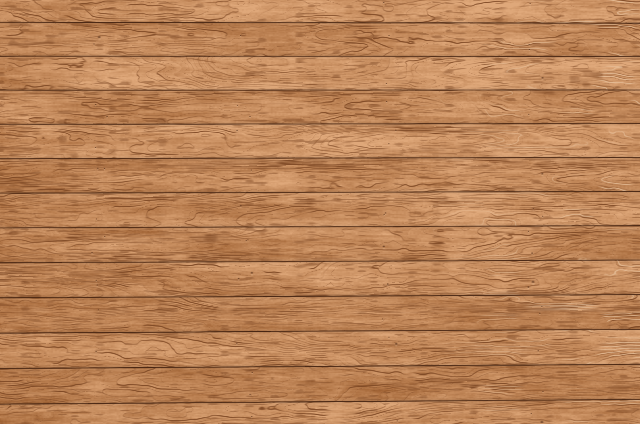
Reproduce this texture procedurally as a Shadertoy shader.

```glsl
// Horizontal warm brown wooden planks with ring grain, fine fibres, nail dents and pale scuffs.

const vec3 WOOD_DARK  = vec3(0.645, 0.405, 0.222);
const vec3 WOOD_LIGHT = vec3(0.855, 0.637, 0.456);
const vec3 GRAIN      = vec3(0.49, 0.28, 0.14);
const vec3 SEAM       = vec3(0.26, 0.13, 0.06);
const vec3 SCUFF      = vec3(0.92, 0.78, 0.64);

float hash(vec2 p) {
    return fract(sin(dot(p, vec2(127.1, 311.7))) * 43758.5453);
}

float noise(vec2 p) {
    vec2 i = floor(p), f = fract(p);
    f = f * f * f * (f * (f * 6.0 - 15.0) + 10.0);
    return mix(mix(hash(i), hash(i + vec2(1, 0)), f.x),
               mix(hash(i + vec2(0, 1)), hash(i + vec2(1, 1)), f.x), f.y);
}

float fbm(vec2 p) {
    float sum = 0.0, amp = 0.5;
    for (int i = 0; i < 4; i++) {
        sum += amp * noise(p);
        p = p * 2.03 + 17.3;
        amp *= 0.5;
    }
    return sum;
}

// Plank index plus position across it, counted downward; planks widen slightly
float plankCoord(float x, float down) {
    float start = 0.0527 + 0.0013 * x;
    float pitch = 0.0795 - 0.0008 * x;
    float growth = 0.000215;
    return (sqrt(pitch * pitch + 4.0 * growth * (down - start)) - pitch) / (2.0 * growth);
}

// Growth rings: stretched noise whose contours form long wavering arches
float ringField(float x, float v, float seed) {
    vec2 offset = vec2(seed * 13.7, seed * 7.9);
    float broad = noise(vec2(x * 1.7, v * 1.4) + offset);
    float wave = noise(vec2(x * 5.0, v * 2.0) + offset * 1.7);
    float ripple = noise(vec2(x * 16.0, v * 4.0) + offset * 2.3);
    float jitter = noise(vec2(x * 48.0, v * 7.0) + offset * 3.1);
    return 9.0 * broad + 2.4 * wave + 0.9 * ripple + 0.35 * jitter + 4.0 * v;
}

// Contour of constant width in canvas units, softened over about a pixel
float contour(float field, float gradient, float width, float pixel) {
    float d = abs(fract(field) - 0.5) / (gradient + 12.0);
    return 1.0 - smoothstep(0.0, width + pixel * 0.5, d);
}

// Signed shading of nail dents set in columns: dark pit, pale lower lip
float dents(float x, float v, float plank, float aspect, float pixel) {
    float shade = 0.0;
    for (int i = 0; i < 8; i++) {
        vec2 id = vec2(float(i) + 3.0, plank * 5.3);
        float column = 0.155 + 0.2275 * floor(float(i) * 0.5);
        float cx = aspect * (column + 0.025 * (hash(id) - 0.5));
        float cv = mix(0.15, 0.85, hash(id + 4.7));
        float size = mix(0.0006, 0.0032, pow(hash(id + 9.1), 5.0));
        vec2 d = vec2((x - cx) * 0.8, (v - cv) * 0.082);
        float strength = step(0.45, hash(id + 2.2));
        float pit = 1.0 - smoothstep(0.0, size + pixel * 0.7, length(d));
        float lip = 1.0 - smoothstep(0.0, size + pixel * 0.7, length(d - vec2(0.0, size + 0.002)));
        shade += strength * (0.6 * pit - 0.3 * lip);
    }
    return shade;
}

void mainImage(out vec4 fragColor, in vec2 fragCoord) {
    vec2 uv = fragCoord / iResolution.xy;
    float aspect = iResolution.x / iResolution.y;
    float pixel = 1.0 / iResolution.y;
    float x = uv.x * aspect, y = uv.y;

    float coord = plankCoord(x, 1.0 - y);
    float plank = floor(coord), v = fract(coord);
    float seed = plank + 3.0;

    // Base tone: per-plank shade, soft light, long mottling and fibres
    float tone = 0.66 + 0.14 * (mod(plank, 2.0) - 0.5) + 0.12 * (hash(vec2(seed, 2.0)) - 0.5);
    tone += 0.18 * smoothstep(0.0, 0.5, uv.x) - 0.11 - 0.10 * smoothstep(0.5, 0.0, y);
    tone += 0.80 * (fbm(vec2(x * 3.5, v * 1.8 + seed * 9.0)) - 0.47);
    tone += 0.20 * (noise(vec2(x * 22.0, y * 60.0)) - 0.5);
    tone += 0.26 * (noise(vec2(x * 9.0 + seed * 5.0, y * 190.0)) - 0.5);
    tone += 0.27 * (noise(vec2(x * 45.0, y * 320.0)) - 0.5);
    tone += 0.18 * (noise(vec2(x * 220.0, y * 300.0)) - 0.5);

    // Ring bands, with streaks that flow along them
    float rings = ringField(x, v, seed);
    float eps = 0.001;
    float acrossStep = ringField(x, v + eps / 0.082, seed) - rings;
    float alongStep = ringField(x + eps, v, seed) - rings;
    float gradient = length(vec2(alongStep, acrossStep)) / eps;
    tone += 0.10 * (0.5 - fract(rings + 0.5));
    tone += 0.22 * (noise(vec2(x * 12.0, rings * 3.0 + seed)) - 0.5);
    vec3 color = mix(WOOD_DARK, WOOD_LIGHT, clamp(tone, -0.1, 1.1));

    // Fine dark ring edges, broken into strokes and fading where they turn steep
    float level = abs(acrossStep) / (gradient * eps + 0.0001);
    float fade = smoothstep(0.35, 0.8, noise(vec2(x * 6.0, v * 3.5 + seed * 11.0)));
    float broken = smoothstep(0.15, 0.7, noise(vec2(x * 28.0, floor(rings) * 3.7 + seed * 4.0)));
    broken *= mix(0.25, 1.0, level * level);
    float line = contour(rings, gradient, 0.0009, pixel);
    color = mix(color, GRAIN, line * broken * mix(0.22, 0.85, fade));
    float fineLine = contour(rings * 2.0 + 0.5, gradient * 2.0, 0.0006, pixel);
    color = mix(color, GRAIN, fineLine * broken * mix(0.30, 0.42, fade));

    // Short open pores lying along the grain
    float pores = smoothstep(0.70, 0.95, noise(vec2(x * 34.0, v * 17.0 + rings * 0.8 + seed * 7.0)));
    color = mix(color, GRAIN, pores * 0.45);

    // Pale scuffs follow the rings, mostly toward the right
    float worn = smoothstep(0.6, 0.95, uv.x) * 0.6 + 0.07;
    float patches = smoothstep(0.52, 0.78, noise(vec2(x * 11.0, v * 3.0 + seed * 6.0)));
    float scuff = contour(rings + 0.2, gradient, 0.0007, pixel);
    color = mix(color, SCUFF, scuff * patches * worn);

    float dent = dents(x, v, plank, aspect, pixel);
    color = mix(color, dent > 0.0 ? SEAM : SCUFF, min(abs(dent), 0.8));

    // Seams: soft shaded edges, pale upper lip and a thin dark gap
    float edge = min(v, 1.0 - v) * 0.082;
    color *= 1.0 - 0.12 * exp(-edge / 0.003);
    float lip = smoothstep(0.002, 0.0035, v * 0.082) * (1.0 - smoothstep(0.0035, 0.006, v * 0.082));
    color = mix(color, WOOD_LIGHT, lip * 0.5 * noise(vec2(x * 14.0, seed * 3.0)));
    float gap = 0.0008 + 0.0006 * noise(vec2(x * 20.0, seed * 8.0));
    float seam = 1.0 - smoothstep(gap - pixel * 0.5, gap + pixel * 0.5, edge);
    color = mix(color, SEAM, seam * mix(0.7, 0.95, noise(vec2(x * 5.0, seed * 5.0))));

    fragColor = vec4(color, 1.0);
}
```
